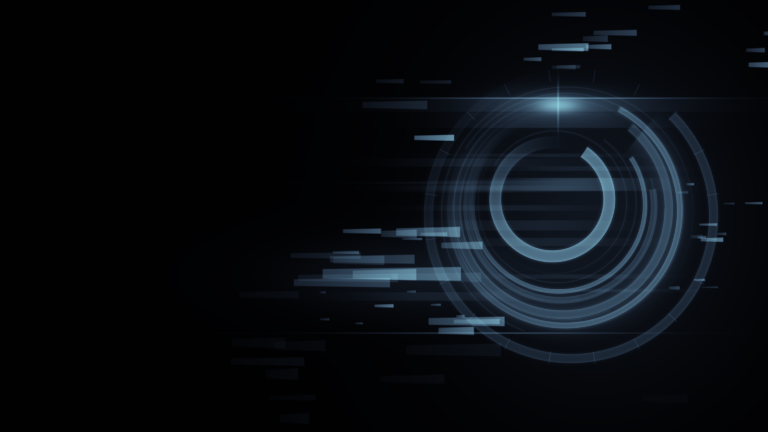
A Shadertoy shader for this background:

```glsl
// Dark technical backdrop: off-centre dial rings, a lens flare and drifting bars.
// Ring centres slide as the radius grows; bars are hashed around cluster anchors.
// All parts add to one light value, which a navy-to-teal ramp then colours.

const float TAU = 6.2831853;
const vec2 INNER_CENTER = vec2(1.278, 0.539);
const vec2 OUTER_CENTER = vec2(1.324, 0.498);

float hash(float n) {
    n = fract(n * 0.1031);
    n *= n + 33.33;
    n *= n + n;
    return fract(n);
}

// 1 inside (d < 0), 0 outside, one pixel of softness
float fill(float d) {
    float px = 1.0 / iResolution.y;
    return 1.0 - smoothstep(-px, px, d);
}

float gauss(vec2 q, vec2 size) {
    q /= size;
    return exp(-dot(q, q));
}

// Horizontal sheet of light with sharp top and bottom, fading sideways
float slab(vec2 q, float halfHeight, float reach) {
    return fill(abs(q.y) - halfHeight) * exp(-q.x * q.x / (reach * reach));
}

// Slightly tapered bar, brighter towards its right end
float bar(vec2 q, vec2 halfSize) {
    float along = clamp(0.5 + 0.5 * q.x / halfSize.x, 0.0, 1.0);
    float height = halfSize.y * mix(0.7, 1.0, along);
    return fill(abs(q.x) - halfSize.x) * fill(abs(q.y) - height) * mix(0.5, 1.0, along);
}

// One main bar at the anchor, with smaller ones scattered around it
float cluster(vec2 q, vec2 spread, vec2 halfSize, int count, float seed) {
    float light = bar(q, halfSize);
    for (int i = 1; i < count; i++) {
        float id = seed + float(i) * 7.0;
        vec2 offset = (2.0 * vec2(hash(id), hash(id + 1.0)) - 1.0) * spread;
        vec2 size = halfSize * vec2(mix(0.3, 0.8, hash(id + 2.0)), mix(0.4, 0.9, hash(id + 3.0)));
        light += bar(q - offset, size) * mix(0.25, 0.9, hash(id + 4.0));
    }
    return light;
}

vec2 ringCenter(float radius) {
    return mix(INNER_CENTER, OUTER_CENTER, (radius - 0.13) / 0.21);
}

// Clockwise arc from a start angle, fading out over a share of the turn
float sweep(vec2 q, float start, float share) {
    float turn = mod(start - atan(q.y, q.x), TAU) / TAU;
    return smoothstep(0.0, 0.006, turn) * (1.0 - smoothstep(share * 0.45, share, turn));
}

// Flat band with two lit rims
float ring(vec2 p, float radius, float width, float start, float share) {
    vec2 q = p - ringCenter(radius);
    float d = abs(length(q) - radius) - 0.5 * width;
    float rim = exp(-abs(d) * 450.0);
    return (0.7 * fill(d) + 0.45 * rim) * sweep(q, start, share);
}

float dial(vec2 p) {
    float light = 0.75 * ring(p, 0.132, 0.026, 1.0, 0.98);
    light += 0.42 * ring(p, 0.200, 0.009, 0.6, 0.75);
    light += 0.20 * ring(p, 0.217, 0.014, 0.2, 0.80);
    light += 0.26 * ring(p, 0.245, 0.018, 0.9, 0.85);
    light += 0.42 * ring(p, 0.266, 0.012, 1.1, 0.80);
    light += 0.20 * ring(p, 0.330, 0.020, 0.8, 0.90);
    // Fine concentric lines
    for (int i = 0; i < 8; i++) {
        float radius = 0.165 + 0.018 * float(i);
        light += 0.08 * ring(p, radius, 0.001, TAU * hash(float(i) + 40.0), 0.9);
    }
    // Radial ticks on the outer band
    vec2 q = p - OUTER_CENTER;
    float angle = abs(mod(atan(q.y, q.x), TAU / 20.0) - TAU / 40.0);
    light += 0.10 * fill(angle * length(q) - 0.0008) * fill(abs(length(q) - 0.33) - 0.014);
    // Haze caught between the middle rings, stronger low and right
    float haze = exp(-pow((length(p - ringCenter(0.25)) - 0.25) / 0.04, 2.0));
    return light + haze * 0.12 * sweep(q, 0.9, 0.95);
}

float flare(vec2 p) {
    vec2 q = p - vec2(1.292, 0.757);
    float light = 0.75 * gauss(q, vec2(0.045, 0.016)) + 0.22 * gauss(q, vec2(0.13, 0.035));
    light += 0.40 * gauss(q - vec2(0.0, 0.016), vec2(0.26, 0.002));
    light += 0.35 * gauss(q, vec2(0.0025, 0.045));
    light += 0.14 * slab(q, 0.016, 0.26);
    return light + 0.10 * slab(q + vec2(0.0, 0.035), 0.018, 0.20);
}

float streaks(vec2 p) {
    float light = 0.20 * slab(p - vec2(1.33, 0.573), 0.015, 0.14);
    light += 0.25 * gauss(p - vec2(1.15, 0.229), vec2(0.28, 0.002));
    for (int i = 0; i < 12; i++) {
        float id = float(i) * 5.0 + 90.0;
        vec2 center = vec2(mix(0.95, 1.4, hash(id)), mix(0.3, 0.66, hash(id + 1.0)));
        light += 0.07 * slab(p - center, mix(0.001, 0.012, hash(id + 2.0)), 0.16);
    }
    return light;
}

float bars(vec2 p) {
    float light = 0.42 * cluster(p - vec2(0.907, 0.366), vec2(0.16, 0.045), vec2(0.160, 0.016), 8, 3.0);
    light += 0.50 * cluster(p - vec2(0.991, 0.463), vec2(0.10, 0.035), vec2(0.074, 0.012), 3, 71.0);
    light += 0.48 * cluster(p - vec2(1.080, 0.256), vec2(0.09, 0.030), vec2(0.088, 0.011), 4, 140.0);
    light += 0.75 * cluster(p - vec2(1.005, 0.681), vec2(0.0), vec2(0.046, 0.007), 1, 0.0);
    light += 0.58 * cluster(p - vec2(1.304, 0.891), vec2(0.09, 0.050), vec2(0.058, 0.009), 6, 210.0);
    light += 0.28 * cluster(p - vec2(1.424, 0.924), vec2(0.16, 0.090), vec2(0.050, 0.007), 4, 290.0);
    light += 0.60 * cluster(p - vec2(1.648, 0.445), vec2(0.10, 0.130), vec2(0.026, 0.005), 12, 350.0);
    light += 0.55 * cluster(p - vec2(1.765, 0.850), vec2(0.02, 0.100), vec2(0.032, 0.007), 3, 460.0);
    light += 0.42 * cluster(p - vec2(0.838, 0.465), vec2(0.17, 0.060), vec2(0.044, 0.006), 4, 520.0);
    light += 0.55 * cluster(p - vec2(0.889, 0.292), vec2(0.20, 0.060), vec2(0.022, 0.004), 7, 580.0);
    light += 0.13 * cluster(p - vec2(0.914, 0.757), vec2(0.12, 0.060), vec2(0.075, 0.010), 3, 660.0);
    return light + 0.05 * cluster(p - vec2(1.05, 0.19), vec2(0.5, 0.18), vec2(0.11, 0.015), 14, 720.0);
}

void mainImage(out vec4 fragColor, in vec2 fragCoord) {
    vec2 p = fragCoord / iResolution.y;
    float light = 0.10 * gauss(p - vec2(1.38, 0.50), vec2(0.32, 0.36));
    light += 0.08 * gauss(p - vec2(0.95, 0.36), vec2(0.26, 0.08));
    light += dial(p) + flare(p) + streaks(p) + bars(p);
    light = 1.0 - exp(-1.15 * light);
    vec3 tint = mix(vec3(0.48, 0.67, 1.0), vec3(0.70, 1.03, 1.03), light);
    fragColor = vec4(vec3(0.004, 0.005, 0.009) + tint * light, 1.0);
}
```
